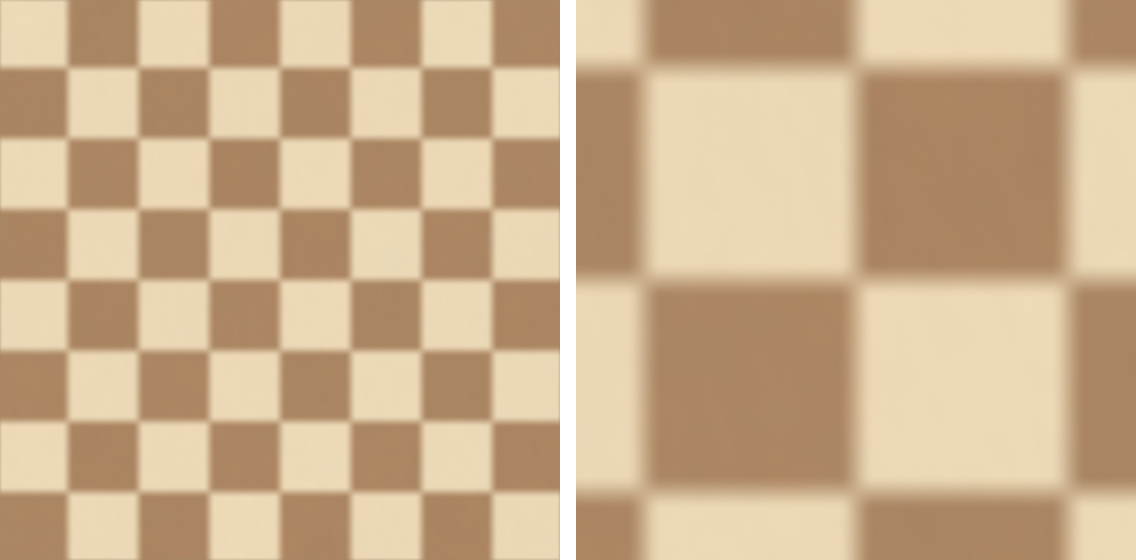
Left: the whole. Right: its middle third, enlarged.
Write a three.js fragment shader that draws this pattern.

```glsl
varying vec2 vUv;

#define CELLS 8.0
#define PITCH 0.1263
#define SOFTNESS 0.085
#define LIGHT vec3(0.924, 0.848, 0.714)
#define DARK vec3(0.669, 0.522, 0.384)
#define CELL_TINT 0.008
#define MOTTLE 0.016
#define GRAIN 0.012
#define RIM_WIDTH 0.005
#define RIM_SHADE 0.07

float hash(vec2 p) {
  vec3 q = fract(vec3(p.xyx) * 0.1031);
  q += dot(q, q.yzx + 33.33);
  return fract((q.x + q.y) * q.z);
}

float valueNoise(vec2 p) {
  vec2 cell = floor(p);
  vec2 f = fract(p);
  f = f * f * (3.0 - 2.0 * f);
  float low = mix(hash(cell), hash(cell + vec2(1.0, 0.0)), f.x);
  float high = mix(hash(cell + vec2(0.0, 1.0)), hash(cell + vec2(1.0)), f.x);
  return mix(low, high, f.y);
}

float fbm(vec2 p) {
  float sum = 0.0;
  float weight = 0.5;
  for (int i = 0; i < 4; i++) {
    sum += weight * (valueNoise(p) - 0.5);
    p = mat2(0.8, 0.6, -0.6, 0.8) * p * 2.0 + 17.0;
    weight *= 0.5;
  }
  return sum;
}

// Alternates between +1 and -1 from cell to cell, with blurred steps
vec2 softSquareWave(vec2 p) {
  vec2 ramp = abs(mod(p - 0.5, 2.0) - 1.0) - 0.5;
  return 2.0 * smoothstep(-SOFTNESS, SOFTNESS, ramp) - 1.0;
}

void main() {
  // Centred board, its outer cells slightly cropped
  vec2 board = (vUv - 0.5) / PITCH + 0.5 * CELLS;
  vec2 wave = softSquareWave(board);
  float lightness = 0.5 - 0.5 * wave.x * wave.y;
  vec3 color = mix(DARK, LIGHT, lightness);

  // Slight tone and warmth differences between cells, faded at their edges
  vec2 id = floor(board);
  float inside = abs(wave.x * wave.y);
  color += CELL_TINT * inside * (hash(id + 5.0) - 0.5);
  color.r += CELL_TINT * inside * (hash(id + 41.0) - 0.5);

  // Faint warm and cool mottling, then fine creases
  float stain = fbm(vUv * 24.0);
  color += MOTTLE * stain * vec3(1.0, 0.3, -0.6);
  color += GRAIN * fbm(vec2(vUv.x * 90.0 + vUv.y * 25.0, vUv.y * 45.0));

  // Thin shade along the canvas border
  vec2 border = min(vUv, 1.0 - vUv);
  float rim = 1.0 - smoothstep(0.0, RIM_WIDTH, min(border.x, border.y));
  color *= 1.0 - RIM_SHADE * rim;

  gl_FragColor = vec4(color, 1.0);
}
```
